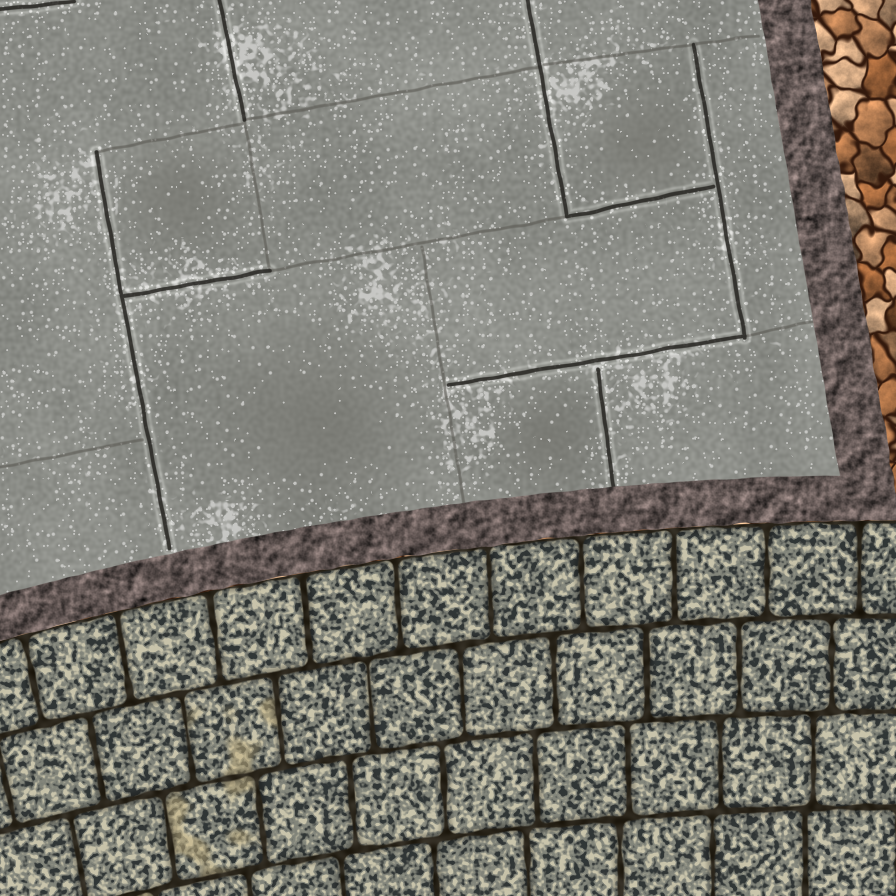
Write a WebGL 2 fragment shader that draws this texture.

```glsl
#version 300 es
precision highp float;
// Frosted slate slabs with a rough mortar border, arcs of granite setts and a gravel corner.
// Parabolas and slanted lines split the ground; segment distances give the slab seams.
// Gradient noise grains every material, and jittered cells make the gravel and frost.
#define ROW_HEIGHT 0.1066
#define SETT_WIDTH 0.1037
#define SETT_GAP 0.0033
#define SEAM_WIDTH 0.0021
#define GRANITE_GRAIN 125.0
#define GRAVEL_SCALE 27.0
#define FROST_AMOUNT 0.85
#define EDGE_WOBBLE 0.0022

uniform vec2 u_resolution;
out vec4 outColor;

const vec4 DARK_SEAMS[10] = vec4[10](
  vec4(.245, 0., .273, .134), vec4(.107, .169, .136, .331), vec4(.136, .331, .301, .302),
  vec4(.136, .331, .189, .612), vec4(.589, 0., .633, .242), vec4(.633, .242, .796, .208),
  vec4(.774, .05, .831, .377), vec4(.501, .43, .831, .375), vec4(.667, .412, .685, .544),
  vec4(0., .01, .083, .002));
const vec4 PALE_SEAMS[8] = vec4[8](
  vec4(.273, .134, .301, .302), vec4(.107, .169, .273, .138), vec4(0., .521, .159, .491),
  vec4(.273, .134, .602, .075), vec4(.301, .302, .633, .242), vec4(.607, .072, .846, .04),
  vec4(.471, .276, .518, .562), vec4(.831, .375, .908, .359));
// Soft spots: centre and radius
const vec3 FROST_SPOTS[9] = vec3[9](
  vec3(.07, .23, .06), vec3(.42, .345, .06), vec3(.2, .3, .05), vec3(.55, .475, .05), vec3(.65, .1, .045),
  vec3(.31, .08, .06), vec3(.36, .57, .05), vec3(.73, .43, .05), vec3(.26, .585, .045));
const vec3 DAMP_SPOTS[4] = vec3[4](
  vec3(.2, .22, .06), vec3(.72, .16, .06), vec3(.61, .49, .05), vec3(.35, .47, .1));

vec2 hash2(vec2 cell) {
  uvec2 k = uvec2(ivec2(cell)) * uvec2(1597u, 3571u);
  uint n = (k.x ^ (k.y << 7u)) * 747796405u + 289133u;
  n = ((n >> 15u) ^ n) * 277803737u;
  n ^= n >> 13u;
  return vec2(float(n & 65535u), float(n >> 16u)) / 65535.0;
}

float gradDot(vec2 cell, vec2 offset) {
  float a = 6.2832 * hash2(cell).x;
  return dot(vec2(cos(a), sin(a)), offset);
}

float gradientNoise(vec2 p) {
  vec2 i = floor(p), f = p - i, w = f * f * (3.0 - 2.0 * f), e = vec2(1, 0);
  return 1.4 * mix(mix(gradDot(i, f), gradDot(i + e, f - e), w.x),
    mix(gradDot(i + e.yx, f - e.yx), gradDot(i + 1.0, f - 1.0), w.x), w.y);
}

float fbm(vec2 p) {
  float sum = 0.0, amp = 0.6;
  for (int i = 0; i < 4; i++, amp *= 0.55) { sum += amp * gradientNoise(p); p = p * 2.1 + 17.0; }
  return sum;
}

float segmentDistance(vec2 p, vec4 s) {
  vec2 a = p - s.xy, b = s.zw - s.xy;
  return length(a - b * clamp(dot(a, b) / dot(b, b), 0.0, 1.0));
}

float spot(vec2 p, vec3 s) { vec2 d = (p - s.xy) / s.z; return exp(-dot(d, d)); }

vec3 gravel(vec2 p) {
  vec2 g = p * GRAVEL_SCALE + 0.25 * gradientNoise(p * 60.0), base = floor(g), id = base, toStone = vec2(0);
  float near = 9.0, next = 9.0;
  for (int k = 0; k < 9; k++) {
    vec2 cell = base + vec2(k % 3 - 1, k / 3 - 1), r = g - cell - hash2(cell);
    float d = length(r);
    if (d < near) { next = near; near = d; id = cell; toStone = r; } else next = min(next, d);
  }
  vec2 h = hash2(id + 40.0);
  vec3 stone = mix(vec3(.68, .43, .25), vec3(.96, .77, .6), smoothstep(.1, .8, h.x));
  stone *= 0.88 - 0.3 * dot(toStone, vec2(.5, .8)) + 0.35 * fbm(p * 55.0) - 0.3 * step(.82, h.y);
  return mix(vec3(.2, .1, .05), stone, smoothstep(.02, .22, next - near));
}

vec3 setts(vec2 p, float depth, float aa) {
  float v = depth / ROW_HEIGHT, row = floor(v), side = 1.0 - p.x;
  float offset = vec4(.026, -.005, .078, .069)[int(clamp(row, 0.0, 3.0))];
  float u = (p.x - offset - 0.22 * side * side * fract(v) * ROW_HEIGHT) / SETT_WIDTH;
  vec2 id = vec2(floor(u), row), size = vec2(SETT_WIDTH, ROW_HEIGHT);
  vec2 q = abs(fract(vec2(u, v)) - 0.5) * size - 0.5 * size + SETT_GAP + 0.008;
  float edge = length(max(q, 0.0)) - 0.008 + EDGE_WOBBLE * gradientNoise(p * 45.0);
  float grain = gradientNoise(p * GRANITE_GRAIN) + 0.6 * gradientNoise(p * GRANITE_GRAIN * 1.9 + 9.0);
  vec2 h = hash2(id + 70.0);
  grain += 0.12 * (h.x - 0.5) + 0.25 * gradientNoise(p * 30.0);
  vec3 granite = mix(vec3(.19, .21, .21), vec3(.51, .52, .48), smoothstep(-.5, .0, grain));
  granite = mix(granite, vec3(.79, .77, .67), smoothstep(.05, .55, grain));
  float stain = step(.87, h.y) * smoothstep(.0, .4, gradientNoise(p * 28.0 + 5.0));
  granite = mix(granite, vec3(.78, .7, .5), 0.5 * stain) * (1.0 - 0.25 * smoothstep(-.008, .0, edge));
  vec3 joint = vec3(.16, .14, .1) + 0.08 * gradientNoise(p * 90.0);
  return mix(granite, joint, smoothstep(-aa, aa + .001, edge));
}

vec3 mortar(vec2 p) {
  float height = fbm(p * 48.0), lit = height - fbm(p * 48.0 + vec2(.18, .22));
  return vec3(.38, .335, .325) * (1.0 + 0.75 * lit + 0.4 * height + 0.25 * gradientNoise(p * 190.0));
}

vec3 slabs(vec2 p, float aa) {
  float dark = 1.0, pale = 1.0, frost = 0.0, damp = 0.0;
  vec2 bent = p + 0.0012 * gradientNoise(p * 40.0);
  for (int i = 0; i < 10; i++) dark = min(dark, segmentDistance(bent, DARK_SEAMS[i]));
  for (int i = 0; i < 8; i++) pale = min(pale, segmentDistance(bent, PALE_SEAMS[i]));
  for (int i = 0; i < 9; i++) frost += spot(p, FROST_SPOTS[i]);
  for (int i = 0; i < 4; i++) damp += spot(p, DAMP_SPOTS[i]);
  vec3 col = vec3(.545, .552, .53) + 0.06 * fbm(p * 7.0) + 0.05 * gradientNoise(p * 170.0);
  col = mix(col, vec3(.44, .44, .415), 0.55 * min(damp, 1.0));
  // Frost gathers at seams and breaks into grains
  float cover = 0.35 * exp(-28.0 * min(dark, pale)) + 0.5 * frost + 0.14 + 0.35 * fbm(p * 13.0) - 0.3 * damp;
  float grains = smoothstep(.62, 1.0, cover + 0.5 * gradientNoise(p * 150.0) + 0.25 * gradientNoise(p * 65.0));
  for (int i = 0; i < 2; i++) {
    vec2 g = p * (105.0 + 70.0 * float(i)), cell = floor(g), h = hash2(cell + 300.0);
    float d = length(g - cell - 0.25 - 0.5 * h);
    grains += step(hash2(cell + 90.0).y, 0.08 + 0.55 * cover) * (1.0 - smoothstep(.08, .3, d));
  }
  col = mix(col, vec3(.82, .82, .81), FROST_AMOUNT * min(grains, 1.0));
  // Recessed seams with a pale worn lip
  col += 0.12 * exp(-pow((dark - .006) / .002, 2.0));
  col = mix(col, vec3(.36, .355, .33), 0.65 * (1.0 - smoothstep(.0005, .0018 + aa, pale)));
  return mix(col, vec3(.16, .155, .14), 0.88 * (1.0 - smoothstep(SEAM_WIDTH - aa, SEAM_WIDTH + aa, dark)));
}

void main() {
  vec2 p = gl_FragCoord.xy / u_resolution;
  p.y = 1.0 - p.y; // depth measured from the top edge
  float aa = 0.8 / min(u_resolution.x, u_resolution.y), bow = (1.0 - p.x) * (1.0 - p.x);
  float wobble = EDGE_WOBBLE * gradientNoise(p * 50.0);
  float settDepth = p.y - 0.581 - 0.134 * bow;
  float border = max(p.x - 0.905 - 0.172 * p.y, settDepth) + wobble;
  float paving = max(p.x - 0.846 - 0.1716 * p.y, p.y - 0.53 - 0.134 * bow) + 0.4 * wobble;
  vec3 col = mix(gravel(p), setts(p, settDepth, aa), smoothstep(-aa, aa, settDepth));
  col = mix(mortar(p), col, smoothstep(-aa, aa, border));
  col = mix(slabs(p, aa), col, smoothstep(-aa, aa, paving));
  outColor = vec4(clamp(col, 0.0, 1.0), 1.0);
}
```
